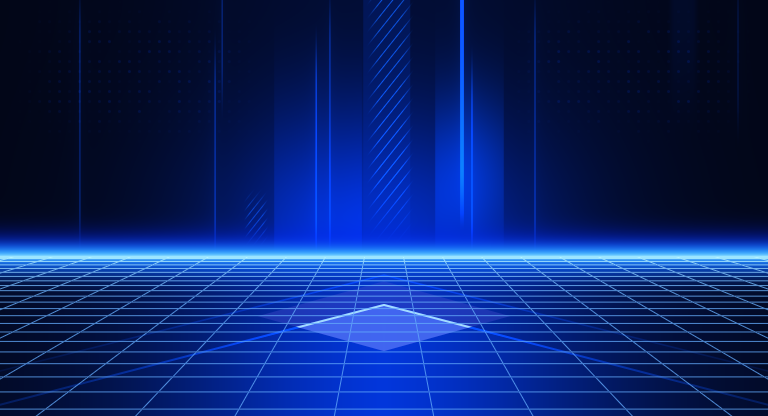
Write a Shadertoy shader that draws this background.

```glsl
// A neon stage: a perspective grid floor runs up to a glowing horizon, below a
// dark blue wall of soft panels, thin light beams, slanted hatching and dots.
// Lengths are in canvas heights, with x = 0 on the middle axis.

#define HORIZON 0.382
#define VANISH_Y 0.63
#define COLUMN_STEP 0.379
#define ROW_STEP 0.1177
#define LINE_HALF 0.0012
#define NIGHT vec3(0.006, 0.022, 0.085)
#define ROYAL vec3(0.01, 0.19, 0.80)
#define ELECTRIC vec3(0.01, 0.14, 0.95)
#define CYAN vec3(0.12, 0.62, 1.0)
#define ICE vec3(0.75, 0.98, 1.0)

float pixel() { return 1.0 / iResolution.y; }

float hash(vec2 cell) {
    return fract(sin(dot(cell, vec2(127.1, 311.7))) * 43758.55);
}

// Pixel coverage of a line with the given half width
float stroke(float dist, float halfWidth) {
    float h = 0.5 * pixel();
    return clamp((min(dist + h, halfWidth) - max(dist - h, -halfWidth)) / pixel(), 0.0, 1.0);
}

// Coverage of the region where dist is negative
float fill(float dist) { return clamp(0.5 - dist / pixel(), 0.0, 1.0); }

// Soft-ended window between lo and hi
float window(float v, float lo, float hi, float soft) {
    return smoothstep(lo - soft, lo + soft, v) * (1.0 - smoothstep(hi - soft, hi + soft, v));
}

float hatch(vec2 p, float slope, float gap) {
    float offset = abs(fract((p.y - slope * p.x) / gap) - 0.5) * gap;
    return stroke(offset / sqrt(1.0 + slope * slope), LINE_HALF);
}

vec3 beams(vec2 p) {
    // x, lower end, upper end, strength
    vec4 beam[9] = vec4[9](
        vec4(-0.731, 0.43, 0.98, 0.38), vec4(-0.406, 0.40, 0.86, 0.45),
        vec4(-0.389, 0.78, 1.05, 0.35), vec4(-0.163, 0.40, 0.87, 0.60),
        vec4(-0.130, 0.42, 0.97, 0.45), vec4(0.1875, 0.52, 1.20, 1.00),
        vec4(0.2115, 0.42, 0.82, 0.55), vec4(0.363, 0.40, 0.97, 0.42),
        vec4(0.851, 0.72, 1.02, 0.20));
    vec3 light = vec3(0.0);
    for (int i = 0; i < 9; i++) {
        vec4 b = beam[i];
        float reach = window(p.y, b.y, b.z, 0.08);
        float halfWidth = b.w > 0.9 ? 0.0045 : 0.0016;
        float dist = abs(p.x - b.x);
        light += vec3(0.04, 0.27, 0.85) * b.w * reach
               * (stroke(dist, halfWidth) + 0.10 * exp(-dist / 0.012));
    }
    return light;
}

vec3 wall(vec2 p) {
    float low = 1.0 - smoothstep(0.42, 1.0, p.y);
    vec3 col = NIGHT;
    col += vec3(0.0, 0.065, 0.27) * exp(-3.5 * p.x * p.x) * mix(0.45, 1.0, low);
    col += vec3(0.0, 0.085, 0.40) * exp(-8.0 * p.x * p.x - 14.0 * pow(p.y - 0.44, 2.0));

    // Tall panels
    col += vec3(0.0, 0.035, 0.13) * window(p.x, -0.05, 0.063, 0.002) * (1.0 - 0.7 * low);
    col += vec3(0.0, 0.04, 0.17) * window(p.x, -0.264, -0.053, 0.002) * low;
    vec2 lamp = (p - vec2(0.20, 0.60)) / vec2(0.13, 0.19);
    col += vec3(0.0, 0.09, 0.30) * window(p.x, 0.123, 0.288, 0.002) * exp(-dot(lamp, lamp));
    col += vec3(0.0, 0.015, 0.055) * window(p.x, 0.69, 0.75, 0.01) * smoothstep(0.65, 0.95, p.y);

    // Hatching and a faint field of dots
    float wide = window(p.x, -0.025, 0.055, 0.018) * smoothstep(0.40, 0.60, p.y);
    float small = window(p.x, -0.33, -0.285, 0.008) * window(p.y, 0.43, 0.52, 0.03);
    col += vec3(0.06, 0.32, 0.72) * (0.75 * wide * hatch(p, 1.25, 0.033)
         + 0.5 * small * hatch(p, 1.25, 0.022));
    vec2 cell = p / 0.024;
    float dotSize = length(fract(cell) - 0.5) * 0.024;
    float field = window(abs(p.x), 0.36, 0.82, 0.08) * window(p.y, 0.70, 0.95, 0.06);
    col += vec3(0.0, 0.035, 0.14) * field * hash(floor(cell)) * fill(dotSize - 0.0035);
    col += beams(p);

    // Horizon glow
    float rise = max(p.y - HORIZON, 0.0);
    col = mix(col, ELECTRIC, 0.9 * exp(-pow(rise / 0.055, 2.0)));
    col = mix(col, CYAN, exp(-pow(rise / 0.027, 2.0)));
    return mix(col, ICE, 0.95 * exp(-rise / 0.007));
}

vec3 ground(vec2 p) {
    float side = abs(p.x);
    float drop = max(HORIZON - p.y, 0.0);
    float depth = VANISH_Y - p.y;
    vec3 col = mix(NIGHT * 1.3, ROYAL * 0.85, exp(-3.2 * p.x * p.x));

    // Nested chevrons
    float outer = p.y - 0.339 + 0.25 * side;
    float inner = p.y - 0.267 + 0.26 * side;
    col += vec3(0.0, 0.025, 0.09) * (fill(outer) + fill(inner)) * exp(-2.0 * side);
    col += vec3(0.03, 0.26, 0.75) * (0.4 * stroke(abs(outer), 0.002)
         + 0.8 * stroke(abs(inner), 0.0025)) * exp(-1.2 * side);

    // Translucent diamond, brightest inside the front chevron
    float diamond = (side / 0.303 + abs(p.y - 0.24) / 0.084 - 1.0) * 0.081;
    float plate = fill(diamond);
    col = mix(col, vec3(0.24, 0.28, 0.78), 0.45 * plate);
    col = mix(col, vec3(0.30, 0.45, 0.98), 0.75 * plate * fill(inner));
    col = mix(col, ICE, 0.8 * plate * stroke(abs(inner), 0.0025));

    // Horizon light spilling forward
    col = mix(col, ELECTRIC + vec3(0.0, 0.12, 0.0), 0.85 * exp(-pow(drop / 0.045, 2.0)));
    col = mix(col, CYAN, exp(-drop / 0.018));

    // Perspective grid
    float ray = p.x / depth;
    float column = abs(fract(ray / COLUMN_STEP) - 0.5) * COLUMN_STEP * depth / sqrt(1.0 + ray * ray);
    float row = abs(fract(1.0 / (depth * ROW_STEP) - 0.35) - 0.5) * ROW_STEP * depth * depth;
    float grid = max(stroke(column, LINE_HALF), stroke(row, LINE_HALF));
    vec3 gridColor = mix(vec3(0.38, 0.66, 0.98), ICE, exp(-drop / 0.04));
    col = mix(col, gridColor, 0.8 * grid);
    return mix(col, ICE, 0.9 * exp(-drop / 0.005));
}

void mainImage(out vec4 fragColor, in vec2 fragCoord) {
    vec2 p = (fragCoord - vec2(0.5 * iResolution.x, 0.0)) / iResolution.y;
    vec3 col = mix(wall(p), ground(p), fill(p.y - HORIZON));
    fragColor = vec4(clamp(col, 0.0, 1.0), 1.0);
}
```
